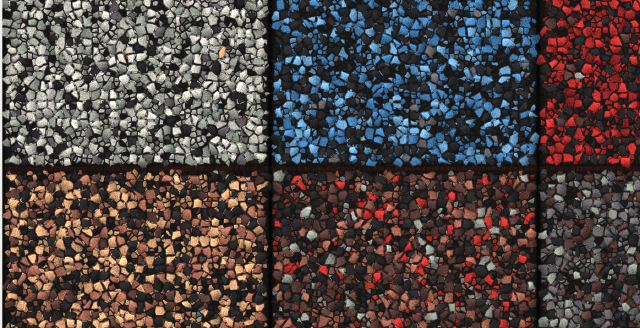
Give the GLSL for this texture, as a WebGL 1 fragment shader.

```glsl
precision highp float;

uniform vec2 u_resolution;

// Layout, in units of canvas height
const float TILE_LEFT = 0.007;
const float TILE_PITCH = 0.817;
const float ROW_SEAM = 0.486;
const float SEAM_HALF = 0.009;
const float SEAM_RAGGED = 0.006;

// Granules
const float COARSE_DENSITY = 36.0;
const float FINE_DENSITY = 60.0;
const float COARSE_COVERAGE = 0.74;
const float FINE_COVERAGE = 0.85;
const float STRAY_CHANCE = 0.004;
const float JITTER = 0.84;
const float CORNER_ROUNDING = 0.07;

const vec3 MARGIN = vec3(0.94, 0.94, 0.93);
const vec3 BITUMEN = vec3(0.095, 0.088, 0.085);
const vec3 CHARCOAL = vec3(0.165, 0.16, 0.165);
const vec3 RUST = vec3(0.27, 0.13, 0.10);
const vec3 CHALK = vec3(0.82, 0.81, 0.77);
const vec3 SAGE = vec3(0.60, 0.62, 0.58);
const vec3 SKY = vec3(0.43, 0.65, 0.82);
const vec3 BLUE = vec3(0.27, 0.50, 0.71);
const vec3 RED = vec3(0.79, 0.20, 0.19);
const vec3 CRIMSON = vec3(0.58, 0.15, 0.15);
const vec3 SAND = vec3(0.91, 0.68, 0.49);
const vec3 CLAY = vec3(0.66, 0.41, 0.33);
const vec3 UMBER = vec3(0.35, 0.24, 0.22);
const vec3 SLATE = vec3(0.41, 0.39, 0.40);

vec2 hash2(vec2 p) {
  vec3 q = fract(p.xyx * vec3(0.1031, 0.1030, 0.0973));
  q += dot(q, q.yzx + 33.33);
  return fract((q.xx + q.yz) * q.zy);
}

float gradientDot(vec2 cell, vec2 offset) {
  return dot(hash2(cell) * 2.0 - 1.0, offset);
}

float gradientNoise(vec2 p) {
  vec2 i = floor(p), f = fract(p);
  vec2 w = f * f * f * (f * (f * 6.0 - 15.0) + 10.0);
  vec2 e = vec2(1.0, 0.0);
  return mix(mix(gradientDot(i, f), gradientDot(i + e, f - e), w.x),
             mix(gradientDot(i + e.yx, f - e.yx), gradientDot(i + 1.0, f - 1.0), w.x), w.y);
}

float smoothMin(float a, float b, float k) {
  float h = max(k - abs(a - b), 0.0) / k;
  return min(a, b) - h * h * k * 0.25;
}

vec2 stoneCentre(vec2 cell, float seed) {
  return cell + 0.5 + JITTER * (hash2(cell + seed) - 0.5);
}

// Nearest stone: cell in xy, rounded distance to its border in z
vec3 nearestStone(vec2 p, float seed) {
  vec2 base = floor(p), cell = base;
  float nearest = 9.0;
  for (int j = -1; j <= 1; j++)
  for (int i = -1; i <= 1; i++) {
    vec2 c = base + vec2(float(i), float(j));
    vec2 d = stoneCentre(c, seed) - p;
    if (dot(d, d) < nearest) { nearest = dot(d, d); cell = c; }
  }
  vec2 toOwn = stoneCentre(cell, seed) - p;
  float border = 2.0;
  for (int j = -2; j <= 2; j++)
  for (int i = -2; i <= 2; i++) {
    if (i == 0 && j == 0) continue;
    vec2 toOther = stoneCentre(cell + vec2(float(i), float(j)), seed) - p;
    float d = dot(0.5 * (toOwn + toOther), normalize(toOther - toOwn));
    border = smoothMin(border, d, CORNER_ROUNDING);
  }
  return vec3(cell, border);
}

// Shares are cumulative; the remainder is charcoal
vec3 choose(vec3 a, vec3 b, vec3 c, vec3 shares, float pick) {
  return pick < shares.x ? a : pick < shares.y ? b : pick < shares.z ? c : CHARCOAL;
}

vec3 blendColor(float tile, float pick) {
  if (tile < 0.5) return choose(CHALK, SAGE, SLATE, vec3(0.52, 0.84, 0.90), pick);
  if (tile < 1.5) return choose(SKY, BLUE, SLATE, vec3(0.24, 0.57, 0.61), pick);
  if (tile < 2.5) return choose(RED, CRIMSON, UMBER, vec3(0.42, 0.59, 0.63), pick);
  if (tile < 3.5) return choose(SAND, CLAY, UMBER, vec3(0.38, 0.63, 0.71), pick);
  if (tile < 4.5) return pick < 0.08 ? SAGE
                       : choose(RED, CLAY, UMBER, vec3(0.20, 0.42, 0.78), pick);
  return choose(SAGE, SLATE, UMBER, vec3(0.14, 0.58, 0.80), pick);
}

float tileIndex(vec2 p) {
  float column = clamp(floor((p.x - TILE_LEFT) / TILE_PITCH), 0.0, 2.0);
  return column + 3.0 * step(p.y, ROW_SEAM);
}

// Distances to the nearest vertical and horizontal seam
vec2 seamDistance(vec2 p) {
  float u = (p.x - TILE_LEFT) / TILE_PITCH;
  return vec2(abs(fract(u + 0.5) - 0.5) * TILE_PITCH, abs(p.y - ROW_SEAM));
}

// Shaded granules with coverage in alpha
vec4 stoneLayer(vec2 p, float density, float coverage, float seed) {
  vec2 q = p * density;
  q += 0.22 * vec2(gradientNoise(q * 1.4 + seed), gradientNoise(q * 1.4 + seed + 41.0));
  vec3 stone = nearestStone(q, seed);
  vec2 centre = stoneCentre(stone.xy, seed);
  vec2 look = hash2(stone.xy + seed + 17.0);
  vec2 kind = hash2(stone.xy + seed + 71.0);
  vec2 spot = centre / density;

  float tile = kind.x < STRAY_CHANCE ? floor(look.x * 6.0) : tileIndex(spot);
  vec3 color = blendColor(tile, kind.y);

  // Tilted facet, grain and dark rim
  float inset = stone.z - mix(0.03, 0.13, look.y);
  float angle = 6.2832 * look.x;
  vec2 tilt = vec2(-0.15, 0.25) + 0.35 * vec2(cos(angle), sin(angle));
  float shade = 0.84 + 0.30 * look.y + dot(q - centre, tilt);
  shade += 0.28 * gradientNoise(q * 5.0) + 0.18 * gradientNoise(q * 11.0);
  shade *= mix(0.62, 1.0, smoothstep(0.0, 0.13, inset));

  vec2 seam = seamDistance(spot);
  float kept = step(fract(look.x * 7.0 + kind.x), coverage)
             * step(SEAM_HALF + SEAM_RAGGED * look.x, min(seam.x, seam.y));
  float soft = 0.8 * density / u_resolution.y;
  return vec4(color * shade, kept * smoothstep(-soft, soft, inset));
}

void main() {
  vec2 p = gl_FragCoord.xy / u_resolution.y;
  vec2 seam = seamDistance(p);

  // Bitumen bed and the rusty strip in the horizontal seam
  vec3 color = BITUMEN * (1.0 + 0.6 * gradientNoise(p * 130.0));
  float strip = 1.0 - smoothstep(0.4, 1.0, seam.y / SEAM_HALF + 0.5 * gradientNoise(p * 40.0));
  float streaks = 0.9 + 0.8 * gradientNoise(p * vec2(170.0, 25.0));
  color = mix(color, RUST * streaks, strip * (0.8 + 0.5 * gradientNoise(p * 7.0)));
  color *= mix(0.4, 1.0, smoothstep(0.002, SEAM_HALF, seam.x));

  // Small granules below, large ones on top
  vec4 fine = stoneLayer(p, FINE_DENSITY, FINE_COVERAGE, 113.0);
  color = mix(color, fine.rgb * 0.82, fine.a);
  vec4 coarse = stoneLayer(p, COARSE_DENSITY, COARSE_COVERAGE, 7.0);
  color = mix(color, coarse.rgb, coarse.a);

  color *= mix(0.72, 1.0, smoothstep(0.0, 0.03, min(seam.x, seam.y)));
  float pixel = 1.0 / u_resolution.y;
  color = mix(MARGIN, color, smoothstep(-pixel, pixel, p.x - TILE_LEFT));
  gl_FragColor = vec4(clamp(color, 0.0, 1.0), 1.0);
}
```
